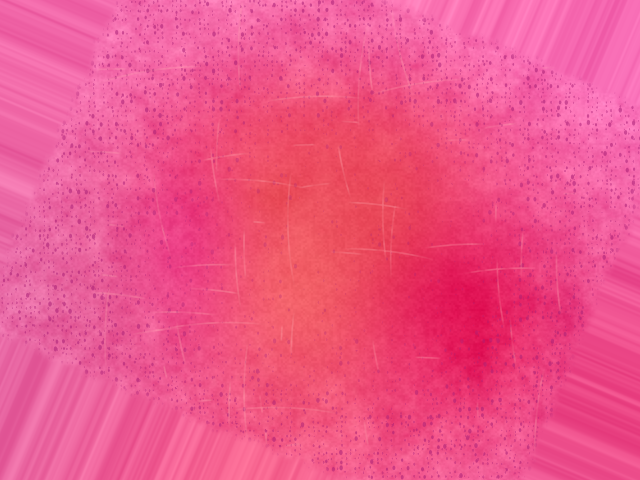
This background is drawn by a Shadertoy shader. Its source:

```glsl
const vec2 SHEET_CENTER = vec2(0.679, 0.535);
const vec2 SHEET_HALF = vec2(0.582, 0.479);
const float SHEET_ANGLE = -0.40;
const float STREAK_STRENGTH = 0.17;
const float MOTTLE_STRENGTH = 0.10;
const float GRAIN_STRENGTH = 0.045;
const float SPECK_STRENGTH = 0.55;
const float SCRATCH_STRENGTH = 0.34;
const int SCRATCH_COUNT = 64;

const vec3 PINK = vec3(0.96, 0.44, 0.70);
const vec3 ORCHID = vec3(0.99, 0.48, 0.78);
const vec3 MAUVE = vec3(0.90, 0.43, 0.66);
const vec3 ROSE = vec3(0.92, 0.31, 0.58);
const vec3 BLUSH = vec3(0.96, 0.39, 0.58);
const vec3 CERISE = vec3(0.95, 0.27, 0.46);
const vec3 MAGENTA = vec3(0.91, 0.17, 0.52);
const vec3 CRIMSON = vec3(0.88, 0.06, 0.32);
const vec3 RED = vec3(0.92, 0.25, 0.36);
const vec3 CORAL = vec3(0.95, 0.38, 0.40);
const vec3 BRICK = vec3(0.90, 0.27, 0.31);
const vec3 SPECK = vec3(0.66, 0.12, 0.46);
const vec3 SCRATCH = vec3(1.0, 0.68, 0.70);

float hash(vec2 p) {
    return fract(sin(dot(p, vec2(127.1, 311.7))) * 43758.55);
}

float noise(vec2 p) {
    vec2 cell = floor(p), f = fract(p);
    f = f * f * (3.0 - 2.0 * f);
    float low = mix(hash(cell), hash(cell + vec2(1, 0)), f.x);
    float high = mix(hash(cell + vec2(0, 1)), hash(cell + 1.0), f.x);
    return mix(low, high, f.y);
}

float fbm(vec2 p) {
    float sum = 0.0, gain = 0.5;
    for (int i = 0; i < 4; i++) {
        sum += gain * noise(p);
        p = p * 2.1 + 17.3;
        gain *= 0.5;
    }
    return sum;
}

vec3 glow(vec3 base, vec2 p, vec2 center, vec2 radius, vec3 tint, float amount) {
    vec2 d = (p - center) / radius;
    return mix(base, tint, amount * exp(-dot(d, d)));
}

// Soft colour fields, from the rim to the core
vec3 stain(vec2 p) {
    vec3 c = PINK;
    c = glow(c, p, vec2(1.25, 0.90), vec2(0.42, 0.35), ORCHID, 0.9);
    c = glow(c, p, vec2(0.15, 0.38), vec2(0.35, 0.30), MAUVE, 0.9);
    c = glow(c, p, vec2(1.28, 0.20), vec2(0.32, 0.38), ROSE, 0.9);
    c = glow(c, p, vec2(0.68, 0.08), vec2(0.45, 0.20), BLUSH, 0.8);
    c = glow(c, p, vec2(0.72, 0.48), vec2(0.44, 0.41), CERISE, 1.0);
    c = glow(c, p, vec2(0.41, 0.52), vec2(0.11, 0.21), MAGENTA, 0.85);
    c = glow(c, p, vec2(0.66, 0.68), vec2(0.27, 0.14), RED, 0.8);
    c = glow(c, p, vec2(0.64, 0.42), vec2(0.18, 0.27), CORAL, 0.95);
    c = glow(c, p, vec2(0.80, 0.53), vec2(0.14, 0.17), BRICK, 0.75);
    c = glow(c, p, vec2(0.58, 0.59), vec2(0.06, 0.05), BRICK, 0.7);
    return glow(c, p, vec2(0.98, 0.33), vec2(0.17, 0.19), CRIMSON, 0.95);
}

// One irregular dot per grid cell
float specks(vec2 p, float scale, float density) {
    vec2 g = p * scale, cell = floor(g);
    vec2 spot = 0.3 + 0.4 * vec2(hash(cell + 3.1), hash(cell + 8.7));
    vec2 d = (fract(g) - spot) * vec2(1.25, 0.85);
    float size = 0.10 + 0.16 * hash(cell + 5.3);
    return step(hash(cell), density) * smoothstep(size + 0.12, size - 0.06, length(d));
}

// Thin bent lines, near upright or near level
float scratches(vec2 p) {
    float sum = 0.0;
    for (int i = 0; i < SCRATCH_COUNT; i++) {
        float id = float(i);
        vec2 center = vec2(0.2 + 1.0 * hash(vec2(id, 1.7)), 0.06 + 0.86 * hash(vec2(id, 4.2)));
        float angle = 0.35 * (hash(vec2(id, 6.1)) - 0.5) + 1.65 * mod(id, 2.0);
        vec2 along = vec2(cos(angle), sin(angle)), d = p - center;
        float t = dot(d, along);
        float reach = mix(0.015, 0.13, pow(hash(vec2(id, 9.4)), 2.0));
        float offset = dot(d, vec2(-along.y, along.x)) + 0.7 * t * t;
        float line = smoothstep(0.0032, 0.0004, abs(offset)) * smoothstep(reach, reach * 0.6, abs(t));
        sum += line * (0.3 + 0.7 * noise(vec2(t * 60.0, id)));
    }
    return min(sum, 1.0);
}

void mainImage(out vec4 fragColor, in vec2 fragCoord) {
    vec2 p = fragCoord / iResolution.y;
    float c = cos(SHEET_ANGLE), s = sin(SHEET_ANGLE);
    mat2 turn = mat2(c, s, -s, c);

    // Tilted sheet; its rim colours extend outward
    vec2 q = (p - SHEET_CENTER) * turn;
    vec2 rim = clamp(q, -SHEET_HALF, SHEET_HALF);
    vec2 over = abs(q) - SHEET_HALF;
    float outside = max(over.x, over.y);
    float sheet = smoothstep(0.012, -0.018, outside + 0.03 * (fbm(p * 22.0) - 0.5));
    vec3 color = stain(SHEET_CENTER + turn * rim);

    // Parallel streaks beyond the rim
    float across = over.x > over.y ? rim.y : rim.x;
    float side = over.x > over.y ? sign(q.x) + 5.0 : sign(q.y) + 11.0;
    float streak = 0.40 * noise(vec2(across * 28.0, side)) + 0.35 * noise(vec2(across * 95.0, side))
        + 0.25 * noise(vec2(across * 210.0, side)) - 0.5;
    color += (1.0 - sheet) * STREAK_STRENGTH * streak * vec3(0.7, 1.5, 1.1);

    // Mottling, grain and specks, strongest away from the core
    float outer = smoothstep(0.18, 0.48, length((p - vec2(0.70, 0.48)) * vec2(0.9, 1.1)));
    float mottle = fbm(p * 16.0) + 0.7 * fbm(p * 65.0) - 0.80;
    color += sheet * MOTTLE_STRENGTH * mottle * mix(0.6, 1.6, outer) * vec3(0.6, 1.4, 1.0);
    color += sheet * GRAIN_STRENGTH * (noise(p * 240.0) - 0.5);
    float density = mix(0.06, 0.42, outer);
    float dots = max(specks(p, 64.0, density * 0.7), 0.7 * specks(p + 0.37, 105.0, density));
    color = mix(color, SPECK, sheet * SPECK_STRENGTH * dots * mix(0.5, 1.0, outer));

    color = mix(color, SCRATCH, sheet * SCRATCH_STRENGTH * scratches(p));
    fragColor = vec4(clamp(color, 0.0, 1.0), 1.0);
}
```
